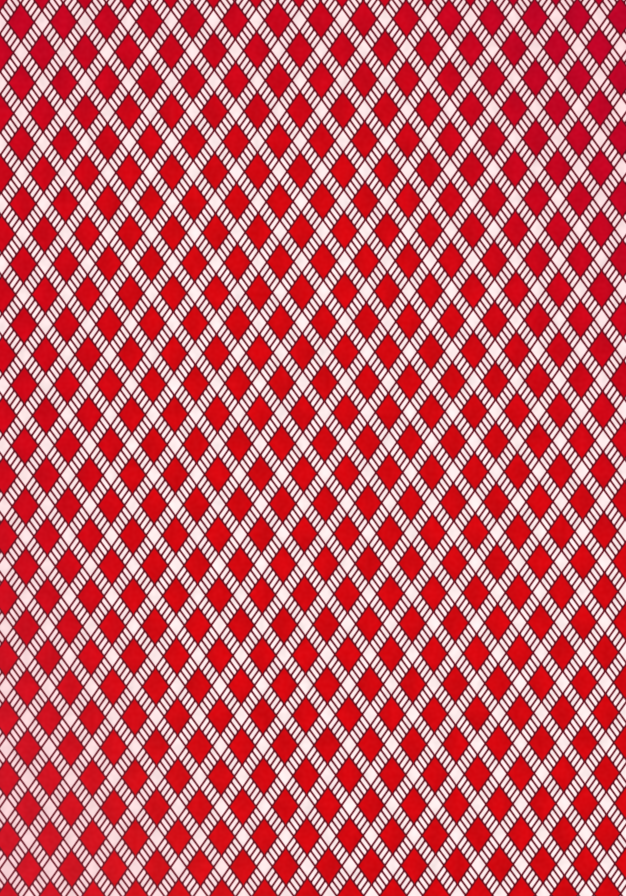
A Shadertoy shader for this pattern:

```glsl
// Red diamond lattice under crossing white bands, each band cut into short bars.
// Skewed lattice coordinates turn every diamond into a unit cell; rounded boxes
// draw the bars and crossings, and gradient noise adds print wear and uneven light.

const vec2 PERIOD = vec2(0.0478, 0.0675);   // repeat size, in canvas heights
const vec2 ANCHOR = vec2(0.3611, 0.6406);   // centre of one diamond
const float TILT = 0.0095;                  // slight turn of the cloth, radians
const float DIAMOND = 0.31;                 // half side of a red diamond, in cells
const float BARS = 4.0;                     // bars along one side of a diamond
const float GAP = 0.022;                    // half width of the dark lines

const vec3 RED = vec3(0.83, 0.035, 0.065);
const vec3 CRIMSON = vec3(0.74, 0.02, 0.16);
const vec3 MAROON = vec3(0.36, 0.06, 0.11);
const vec3 WHITE = vec3(1.0, 0.93, 0.93);
const vec3 HAZE = vec3(0.93, 0.62, 0.66);

vec2 hashGradient(vec2 cell) {
    float n = fract(sin(dot(cell, vec2(127.1, 311.7))) * 43758.5);
    return vec2(cos(6.2832 * n), sin(6.2832 * n));
}

float gradientNoise(vec2 p) {
    vec2 i = floor(p), f = fract(p);
    vec2 u = f * f * f * (f * (f * 6.0 - 15.0) + 10.0);
    vec2 e = vec2(0.0, 1.0);
    float low = mix(dot(hashGradient(i), f),
                    dot(hashGradient(i + e.yx), f - e.yx), u.x);
    float high = mix(dot(hashGradient(i + e.xy), f - e.xy),
                     dot(hashGradient(i + e.yy), f - e.yy), u.x);
    return mix(low, high, u.y);
}

float roundedBox(vec2 p, vec2 halfSize, float radius) {
    vec2 d = abs(p) - halfSize + radius;
    return length(max(d, 0.0)) + min(max(d.x, d.y), 0.0) - radius;
}

vec2 rotate(vec2 p, float angle) {
    float c = cos(angle), s = sin(angle);
    return vec2(c * p.x + s * p.y, c * p.y - s * p.x);
}

// Diagonal axes: diamond centres fall on integer pairs.
vec2 latticeCoord(vec2 p) {
    vec2 r = rotate(p - ANCHOR, TILT) / PERIOD;
    return vec2(r.x + r.y, r.x - r.y);
}

// Bars lie across a band; 'across' is measured from the band's middle.
float barDistance(float across, float along, float halfBand) {
    float pitch = 2.0 * DIAMOND / BARS;
    float t = (fract((along + DIAMOND) / pitch) - 0.5) * pitch;
    float bar = roundedBox(vec2(across, t), vec2(halfBand, 0.5 * pitch) - GAP, 0.045);
    return max(bar, abs(along) - DIAMOND);
}

float latticeDistance(vec2 cell) {
    float halfBand = 0.5 - DIAMOND;
    vec2 across = 0.5 - abs(cell);
    float crossing = roundedBox(across, vec2(halfBand - GAP), 0.03);
    float bars = min(barDistance(across.x, cell.y, halfBand),
                     barDistance(across.y, cell.x, halfBand));
    return min(crossing, bars);
}

float coverage(float dist, float softness) {
    return 1.0 - smoothstep(-softness, softness, dist);
}

void mainImage(out vec4 fragColor, in vec2 fragCoord) {
    vec2 p = fragCoord / iResolution.y;
    vec2 uv = fragCoord / iResolution.xy;

    // Cloth lattice with a faint wobble
    vec2 wobble = vec2(gradientNoise(p * 9.0), gradientNoise(p * 9.0 + 40.0));
    vec2 lattice = latticeCoord(p + 0.0007 * wobble);
    vec2 cell = fract(lattice + 0.5) - 0.5;
    float softness = 0.02 + 0.5 * length(1.0 / PERIOD) / iResolution.y;

    // Light falling off toward the corners
    float topRight = smoothstep(1.25, 2.0, uv.x + uv.y);
    float topEdge = 0.5 * smoothstep(0.75, 1.0, uv.y);
    float bottomLeft = smoothstep(0.65, 0.0, uv.x + uv.y);
    float leftEdge = 0.3 * smoothstep(0.3, 0.0, uv.x);
    float cool = clamp(max(topRight, topEdge) + leftEdge, 0.0, 1.0);

    // Red ground, dark band, white bars
    vec3 ground = mix(RED, CRIMSON, cool);
    ground *= 1.0 + 0.10 * gradientNoise(lattice * 1.7);
    float band = DIAMOND - 0.015 - max(abs(cell.x), abs(cell.y));
    vec3 color = mix(ground, MAROON, coverage(band, softness));
    vec3 thread = mix(WHITE, HAZE, 0.2 * cool + 0.2 * bottomLeft);
    thread *= 1.0 + 0.06 * gradientNoise(lattice * 3.1 + 17.0);
    color = mix(color, thread, coverage(latticeDistance(cell), softness));

    // Pale haze low on the left and fine grain
    color = mix(color, HAZE, 0.10 * bottomLeft);
    color += 0.02 * gradientNoise(p * 190.0);
    fragColor = vec4(clamp(color, 0.0, 1.0), 1.0);
}
```
